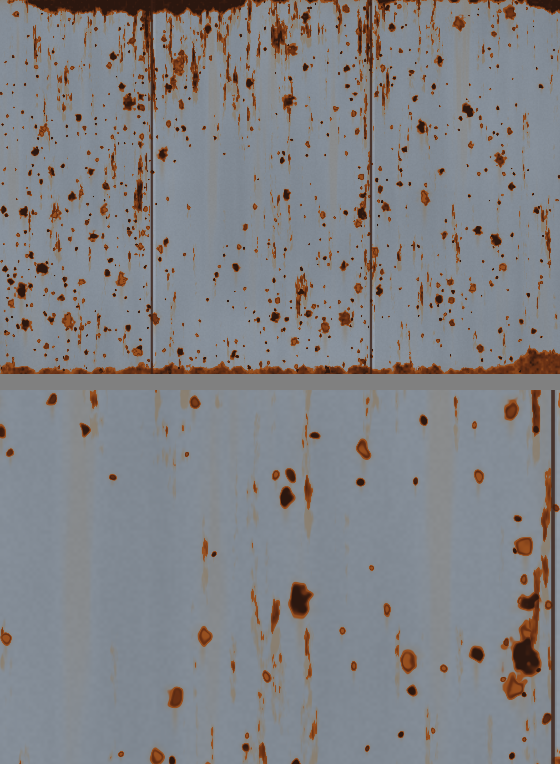
Top, the full canvas; bottom, a detail of the centre.
Give the GLSL for this texture, as a Shadertoy shader.

```glsl
// Draws blue-grey painted steel panels with rust spots, drips, streaks and rusted seams.
#define PAINT vec3(0.515, 0.55, 0.59)
#define STAIN vec3(0.57, 0.45, 0.29)
#define ORANGE vec3(0.59, 0.31, 0.12)
#define BROWN vec3(0.41, 0.19, 0.08)
#define DARK vec3(0.17, 0.09, 0.06)
#define LEFT_SEAM 0.406
#define RIGHT_SEAM 0.992
#define SPOT_COVERAGE 0.12
#define STREAK_LEVEL 0.73
#define STAIN_STRENGTH 0.85

vec3 hash3(vec2 p) {
    vec3 q = fract(p.xyx * vec3(0.1031, 0.1030, 0.0973));
    q += dot(q, q.yxz + 33.33);
    return fract((q.xxy + q.yzz) * q.zyx);
}

float noise(vec2 p) {
    vec2 i = floor(p), f = fract(p);
    f = f * f * (3.0 - 2.0 * f);
    float low = mix(hash3(i).x, hash3(i + vec2(1, 0)).x, f.x);
    float high = mix(hash3(i + vec2(0, 1)).x, hash3(i + 1.0).x, f.x);
    return mix(low, high, f.y);
}

float fbm(vec2 p) {
    float sum = 0.0, amp = 0.533;
    for (int i = 0; i < 4; i++) {
        sum += amp * noise(p);
        p = p * 2.03 + 17.3;
        amp *= 0.5;
    }
    return sum;
}

float blob(vec2 p, vec2 centre, vec2 size) {
    vec2 d = (p - centre) / size;
    return exp(-dot(d, d));
}

// Chance of a spot: loose clusters plus the strips left of the seams
float spotChance(vec2 p) {
    float cluster = smoothstep(0.5, 0.8, noise(p * 6.0 + 40.0));
    float strips = blob(p, vec2(LEFT_SEAM - 0.03, p.y), vec2(0.03, 1.0))
                 + blob(p, vec2(RIGHT_SEAM - 0.025, p.y), vec2(0.03, 1.0));
    float groups = blob(p, vec2(0.17, 0.17), vec2(0.14, 0.17))
                 + 0.6 * blob(p, vec2(0.49, 0.69), vec2(0.07, 0.09))
                 + 0.5 * blob(p, vec2(0.86, 0.14), vec2(0.13, 0.1))
                 + 0.5 * blob(p, vec2(1.25, 0.22), vec2(0.14, 0.2));
    return SPOT_COVERAGE + 0.3 * cluster + 0.35 * strips + 0.55 * groups;
}

// Scattered pits with dark cores, orange rims and pale drips; result is (rust, stain)
vec2 spots(vec2 p, float cell, float size) {
    vec2 result = vec2(0), home = floor(p / cell);
    vec2 warp = vec2(noise(p * 130.0), noise(p * 130.0 + 71.0)) - 0.5;
    for (int j = -1; j <= 2; j++)
    for (int i = -1; i <= 1; i++) {
        vec2 id = home + vec2(i, j);
        vec3 place = hash3(id + cell * 900.0), kind = hash3(id + 57.0 + cell * 700.0);
        vec2 centre = (id + 0.1 + 0.8 * place.xy) * cell;
        if (kind.x > spotChance(centre)) continue;
        float radius = size * mix(0.4, 1.0, kind.y);
        vec2 d = p - centre;
        vec2 bent = d + warp * radius * 0.9;
        bent.y *= mix(1.0, 0.65, place.z);
        float r = length(bent) / radius;
        float core = 1.0 - smoothstep(0.25, 0.9, r);
        float ring = blob(vec2(r, 0), vec2(0.65, 0), vec2(0.2, 1));
        float rust = (1.0 - smoothstep(0.75, 1.15, r))
                   * (0.28 + 0.3 * ring + 0.75 * core * smoothstep(0.15, 0.8, kind.z));
        float fall = -d.y / (radius * mix(3.0, 9.0, place.z));
        float drip = exp(-pow(d.x / (radius * 0.6), 2.0))
                   * smoothstep(-0.05, 0.1, fall) * (1.0 - smoothstep(0.2, 1.0, fall));
        float halo = exp(-0.55 * r * r);
        result = max(result, vec2(rust, max(0.65 * drip, 0.9 * halo)));
    }
    return result;
}

// Vertical flakes, thickest near the top and along the seams
float streaks(vec2 p, float seamRust) {
    float top = smoothstep(0.55, 1.0, p.y);
    float middle = blob(p, vec2(0.58, 0.9), vec2(0.16, 0.2));
    float patches = smoothstep(0.4, 0.75, noise(p * vec2(9.0, 4.0) + 8.0));
    float grain = 0.6 * fbm(p * vec2(75.0, 9.0)) + 0.4 * fbm(p * vec2(110.0, 38.0) + 5.0);
    return grain - STREAK_LEVEL + 0.07 * top + 0.07 * middle + 0.07 * patches + 0.28 * seamRust;
}

float seamRust(vec2 p) {
    float left = exp(-abs(p.x - LEFT_SEAM + 0.014) / 0.016);
    float right = exp(-abs(p.x - RIGHT_SEAM + 0.008) / 0.017);
    left *= 0.15 + 0.6 * smoothstep(0.6, 0.85, p.y) + 0.6 * blob(p, vec2(p.x, 0.5), vec2(1, 0.09));
    right *= 0.45 + 0.6 * smoothstep(0.5, 0.75, p.y);
    return left + right;
}

void mainImage(out vec4 fragColor, in vec2 fragCoord) {
    vec2 p = fragCoord / iResolution.y;
    float pixel = 1.0 / iResolution.y;

    // Paint with soft clouds and faint vertical wash marks
    float wash = fbm(p * vec2(28.0, 1.8));
    vec3 col = PAINT * (0.9 + 0.12 * fbm(p * 3.0) + 0.08 * wash);
    col *= 0.985 + 0.03 * noise(p * 300.0);

    // Rust depth and stain from every source
    float seam = seamRust(p);
    vec2 rust = max(spots(p, 0.1, 0.018), max(spots(p, 0.052, 0.0105), spots(p, 0.027, 0.005)));
    float flake = streaks(p, seam);
    rust.x = max(rust.x, smoothstep(0.0, 0.03, flake) * (0.3 + 4.0 * max(flake, 0.0)));
    float bleed = smoothstep(-0.09, 0.03, max(flake, streaks(p + vec2(0, 0.025), seam) - 0.01));
    float run = smoothstep(0.55, 0.8, wash) * (0.25 + 0.35 * p.y);
    rust.y = max(max(rust.y, 0.75 * bleed), max(run, 0.55 * min(seam, 1.0)));

    // Ragged crusts along the top and bottom edges
    float rough = fbm(p * vec2(42.0, 30.0)) - 0.5;
    float topReach = 0.035 * smoothstep(0.35, 0.65, noise(vec2(p.x * 4.0, 3.0))) + 0.05 * rough;
    float lowReach = 0.016 + 0.045 * rough + 0.035 * smoothstep(1.3, 1.43, p.x);
    float top = smoothstep(-0.008, 0.01, p.y - 1.0 + topReach);
    float low = smoothstep(-0.006, 0.008, lowReach - p.y);
    rust.x = max(rust.x, max(top, low * (0.55 + 0.7 * rough)));
    rust.y = max(rust.y, 0.6 * max(exp((p.y - 1.0) / 0.03), exp(-p.y / 0.025)));

    // Colour ramp from stain through orange to dark scale
    float depth = rust.x * (0.8 + 0.4 * noise(p * 160.0));
    vec3 scale = mix(ORANGE, BROWN, smoothstep(0.3, 0.6, depth));
    scale = mix(scale, DARK, smoothstep(0.55, 0.95, depth));
    col = mix(col, STAIN, STAIN_STRENGTH * rust.y * rust.y);
    col = mix(col, scale, smoothstep(0.03, 0.2, depth));

    // Folded panel joints: dark gap beside a lit lip
    for (int i = 0; i < 2; i++) {
        float d = p.x - (i == 0 ? LEFT_SEAM : RIGHT_SEAM);
        float gap = 1.0 - smoothstep(0.001, 0.001 + 1.5 * pixel, abs(d));
        float lip = 1.0 - smoothstep(0.002, 0.002 + 1.5 * pixel, abs(d - 0.006));
        col = mix(col, col * 1.1, lip);
        col = mix(col, DARK * 1.3, 0.8 * gap);
    }
    fragColor = vec4(col, 1.0);
}
```
